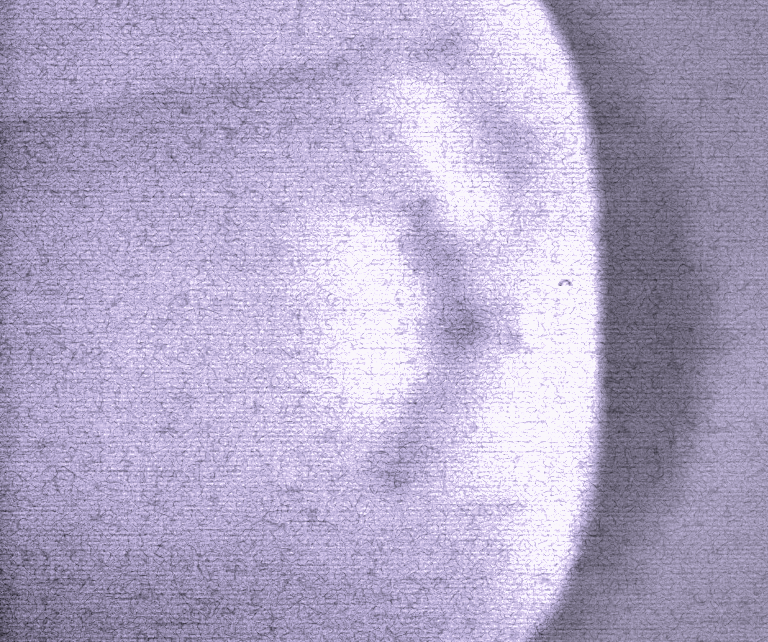
A Shadertoy shader for this texture:

```glsl
// Pale violet fibrous sheet, lit from behind, with a curved fold and a dark band at right.
// Soft ellipses and strokes set the broad light; gradient noise adds the woven
// lines, the fine crackle and the grain on top.

vec2 hashGradient(vec2 cell) {
    vec3 h = fract(cell.xyx * vec3(0.1031, 0.103, 0.0973));
    h += dot(h, h.yzx + 33.33);
    return 2.0 * fract((h.xx + h.yz) * h.zy) - 1.0;
}

float gradientNoise(vec2 p) {
    vec2 i = floor(p), f = fract(p);
    vec2 w = f * f * f * (f * (f * 6.0 - 15.0) + 10.0);
    vec2 e = vec2(0, 1);
    float low = mix(dot(hashGradient(i), f), dot(hashGradient(i + e.yx), f - e.yx), w.x);
    float high = mix(dot(hashGradient(i + e), f - e), dot(hashGradient(i + 1.0), f - 1.0), w.x);
    return mix(low, high, w.y);
}

float fbm(vec2 p) {
    float sum = 0.0, amp = 0.6;
    for (int k = 0; k < 4; k++) {
        sum += amp * gradientNoise(p);
        p = mat2(1.6, 1.2, -1.2, 1.6) * p + 7.3;
        amp *= 0.55;
    }
    return sum;
}

// Soft ellipse, tilted by an angle.
float glow(vec2 p, vec2 centre, vec2 radius, float tilt) {
    p -= centre;
    float c = cos(tilt), s = sin(tilt);
    p = vec2(c * p.x + s * p.y, c * p.y - s * p.x) / radius;
    return exp(-dot(p, p));
}

// Soft stroke from a to b.
float stroke(vec2 p, vec2 a, vec2 b, float width) {
    vec2 ab = b - a;
    float t = clamp(dot(p - a, ab) / dot(ab, ab), 0.0, 1.0);
    float d = length(p - a - ab * t) / width;
    return exp(-d * d);
}

// Thin lines along the zero crossings of noise.
float cracks(vec2 p, float width) {
    return smoothstep(width, 0.0, abs(gradientNoise(p)));
}

float foldEdge(float y) {
    float up = max(y - 2.7, 0.0) / 3.72, down = max(2.7 - y, 0.0) / 2.7;
    return 6.06 - 0.6 * (pow(up, 4.0) + pow(down, 3.0));
}

float bandEdge(float y) {
    float up = max(y - 2.9, 0.0) / 3.0, down = max(2.9 - y, 0.0) / 3.0;
    return 7.14 - 0.9 * pow(up, 2.2) - 1.25 * pow(down, 1.4);
}

// Light on the sheet left of the fold.
float sheetLight(vec2 p, float fold) {
    float light = 0.62 + 0.08 * smoothstep(0.0, 1.4, p.x) + 0.09 * smoothstep(1.5, 4.2, p.x);
    light += 0.07 * glow(p, vec2(2.2, 2.9), vec2(2.4, 1.5), 0.0);
    light -= 0.16 * smoothstep(1.9, 0.0, p.y) * smoothstep(5.6, 3.4, p.x);

    // Slanting crease at the upper left
    float below = 5.12 + 0.2 * p.x - p.y;
    float crease = smoothstep(-0.25, 0.1, below) * exp(-1.6 * max(below, 0.0));
    light -= crease * mix(0.14, 0.1, p.x / 4.5) * smoothstep(4.9, 3.9, p.x);

    // Bright patches
    light += 0.19 * glow(p, vec2(4.25, 5.35), vec2(0.5, 0.5), 0.0);
    light += 0.17 * glow(p, vec2(4.65, 4.5), vec2(0.3, 0.6), 0.6);
    light += 0.2 * glow(p, vec2(3.75, 3.75), vec2(0.65, 0.5), -0.5);
    light += 0.21 * glow(p, vec2(3.8, 2.75), vec2(0.55, 0.45), 0.0);
    light += 0.24 * glow(p, vec2(5.6, 3.1), vec2(0.42, 0.75), 0.0);
    light += 0.2 * glow(p, vec2(5.2, 2.25), vec2(0.4, 0.85), -0.45);
    light += 0.13 * glow(p, vec2(5.45, 1.1), vec2(0.4, 0.7), -0.2);
    light += 0.11 * smoothstep(1.1, 0.1, fold - p.x) * smoothstep(-0.2, 1.6, p.y);
    light += 0.07 * glow(p, vec2(5.1, 5.9), vec2(0.7, 0.6), 0.0);

    // Shaded chevron pointing right, and a faint arc above it
    light -= 0.21 * stroke(p, vec2(4.2, 4.1), vec2(4.62, 3.25), 0.26);
    light -= 0.15 * stroke(p, vec2(4.45, 2.9), vec2(3.95, 1.65), 0.27);
    light -= 0.08 * glow(p, vec2(4.75, 3.12), vec2(0.25, 0.18), 0.0);
    light -= 0.2 * glow(p, vec2(5.17, 2.95), vec2(0.15, 0.13), 0.0);
    light -= 0.11 * stroke(p, vec2(4.5, 5.8), vec2(5.1, 4.9), 0.32);
    light -= 0.07 * glow(p, vec2(4.35, 6.0), vec2(0.25, 0.1), 0.2);

    // Shade that creeps in along the lower end of the fold
    return light - 0.3 * smoothstep(0.32, 0.0, fold - p.x) * smoothstep(2.2, 0.7, p.y);
}

// Light right of the fold: dark band, then a paler margin.
float marginLight(vec2 p, float fold) {
    float margin = 0.57 + 0.08 * glow(p, vec2(7.4, 2.2), vec2(0.6, 1.6), -0.3);
    float band = 0.47 - 0.06 * glow(p, vec2(6.6, 3.2), vec2(0.55, 1.2), 0.0);
    band += 0.03 * smoothstep(1.4, 0.4, p.y) - 0.04 * smoothstep(0.35, 0.0, p.x - fold);
    return mix(band, margin, smoothstep(-0.3, 0.25, p.x - bandEdge(p.y)));
}

void mainImage(out vec4 fragColor, in vec2 fragCoord) {
    vec2 p = fragCoord / iResolution.xy * vec2(7.68, 6.42);
    vec2 warped = p + 0.25 * vec2(fbm(p * 2.1), fbm(p * 2.1 + 31.0));
    float fold = foldEdge(p.y) + 0.04 * gradientNoise(vec2(p.y * 4.0, 2.0));
    float right = smoothstep(-0.18, 0.05, p.x - fold);
    float light = mix(sheetLight(warped, fold), marginLight(warped, fold), right);
    light += 0.07 * fbm(p * vec2(0.9, 3.0) + 11.0) + 0.06 * fbm(p * 5.0) * (1.0 - right);
    light -= 0.08 * smoothstep(0.25, 0.0, p.x) + 0.04 * glow(p, vec2(0), vec2(1.0, 0.4), 0.0);
    light = min(light, 0.99);

    // Woven lines, long threads, crackle and grain
    float weave = sin(p.y * 128.0 + 3.0 * gradientNoise(p * vec2(0.6, 2.0)));
    weave *= 0.8 + gradientNoise(p * vec2(3.0, 9.0));
    float threads = smoothstep(0.15, 0.5, gradientNoise(p * vec2(0.9, 36.0)));
    vec2 bent = p + 0.06 * vec2(gradientNoise(p * 7.0), gradientNoise(p * 7.0 + 19.0));
    float crackle = cracks(bent * vec2(7.0, 10.0), 0.06) + cracks(bent * vec2(11.0, 16.0) + 5.0, 0.08);
    float grain = gradientNoise(p * vec2(30.0, 43.0)) + gradientNoise(p * 61.0 + 3.0);
    float fibre = 0.05 * weave - 0.09 * (threads - 0.1) - 0.12 * (crackle - 0.3) + 0.2 * grain;
    light += fibre * mix(1.0, 0.62, right);

    // Small dark nick beside the fold
    vec2 nick = p - vec2(5.65, 3.56);
    light -= 0.4 * smoothstep(0.03, 0.0, abs(length(nick) - 0.05)) * step(0.0, nick.y);

    // Violet in the shade, white in the light, greyer past the fold
    light = clamp(light, 0.0, 1.0);
    vec3 tint = mix(vec3(1.0, 0.94, 1.165), vec3(1.0, 0.95, 1.14), right);
    tint.b -= 0.08 * smoothstep(0.7, 0.9, light);
    vec3 color = mix(light * tint, vec3(0.98, 0.97, 0.99), smoothstep(0.86, 0.99, light));
    fragColor = vec4(min(color, 1.0), 1.0);
}
```
